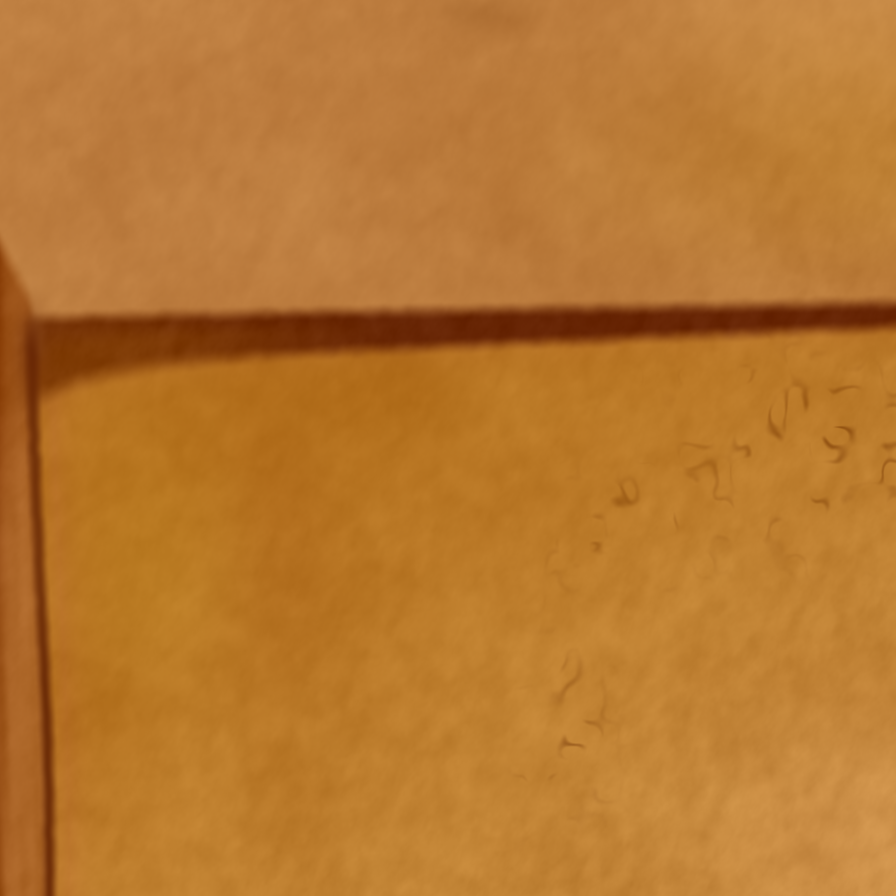
This texture is drawn by a Shadertoy shader. Its source:

```glsl
// Warm ochre plaster: an upper wall and a recessed panel, split by a tapering
// dark groove that meets a thin vertical seam and a narrow strip at the left.
// Edges are soft distance masks; mottling, grain and pits come from value noise.
#define WALL_COLOR   vec3(0.740, 0.490, 0.248)
#define PANEL_COLOR  vec3(0.708, 0.442, 0.112)
#define LIGHT_COLOR  vec3(0.765, 0.525, 0.222)
#define STRIP_COLOR  vec3(0.670, 0.395, 0.150)
#define GROOVE_DARK  vec3(0.400, 0.140, 0.012)
#define GROOVE_BROWN vec3(0.500, 0.235, 0.022)
#define EDGE_SOFT    0.0105
#define MOTTLE       0.075
#define GRAIN        0.070
#define PIT_DEPTH    0.150

float hash(vec2 p) {
    vec3 q = fract(vec3(p.xyx) * 0.1031);
    q += dot(q, q.yzx + 33.33);
    return fract((q.x + q.y) * q.z);
}

float noise(vec2 p) {
    vec2 i = floor(p), f = fract(p);
    f = f * f * (3.0 - 2.0 * f);
    return mix(mix(hash(i), hash(i + vec2(1, 0)), f.x),
               mix(hash(i + vec2(0, 1)), hash(i + vec2(1, 1)), f.x), f.y);
}

float fbm(vec2 p) {
    float sum = 0.0, amp = 0.5;
    for (int i = 0; i < 5; i++) {
        sum += amp * noise(p);
        p = mat2(0.8, 0.6, -0.6, 0.8) * p * 2.03 + 7.1;
        amp *= 0.5;
    }
    return sum;
}

// Soft round falloff, 1 at the centre
float blob(vec2 p, vec2 center, vec2 size) {
    vec2 d = (p - center) / size;
    return exp(-dot(d, d));
}

float softStep(float d, float width) {
    return smoothstep(-width, width, d);
}

void mainImage(out vec4 fragColor, in vec2 fragCoord) {
    vec2 uv = fragCoord / iResolution.xy;
    float x = uv.x, y = uv.y;
    float wobble = (noise(uv * 70.0) - 0.5) * 0.0025;
    float mottle = fbm(uv * 9.0 + 3.0) - 0.48;
    float grain = fbm(mat2(0.9, 0.35, -0.45, 0.9) * uv * vec2(62.0, 42.0)) - 0.48;

    // Upper wall: rosy at the left, more golden toward the right
    vec3 wall = WALL_COLOR;
    wall += vec3(-0.005, 0.000, -0.055) * blob(uv, vec2(1.0, 0.82), vec2(0.35, 0.13));
    wall += vec3(0.025, 0.030, 0.015) * blob(uv, vec2(0.95, 0.98), vec2(0.25, 0.10));
    wall -= vec3(0.060, 0.060, 0.050) * blob(uv, vec2(0.54, 0.985), vec2(0.05, 0.025));

    // Lower panel: deep ochre above, paler toward the lower right
    float paleness = smoothstep(0.20, 1.25, x * 0.70 + (0.62 - y) * 1.05);
    vec3 panel = mix(PANEL_COLOR, LIGHT_COLOR, paleness);
    panel += vec3(0.010, 0.024, 0.005) * blob(uv, vec2(0.17, 0.36), vec2(0.09, 0.13));
    panel -= vec3(0.015, 0.022, 0.010) * blob(uv, vec2(0.31, 0.40), vec2(0.06, 0.14));
    panel += vec3(0.035, 0.035, 0.060) * blob(uv, vec2(1.0, 0.06), vec2(0.22, 0.15));

    // Groove limits: nearly straight top, bottom sagging into the corner
    float grooveTop = 0.645 + 0.017 * x + wobble;
    float grooveBottom = 0.592 + 0.043 * x - 0.065 * exp(-12.0 * x) + wobble;
    float seamX = 0.055 - 0.019 * smoothstep(0.05, 0.64, y) + wobble * 0.6;

    // Rosy light along the panel rim
    float rim = exp(-abs(x - seamX - 0.022) * 75.0) + 0.65 * exp(-max(grooveBottom - y, 0.0) * 60.0);
    panel = mix(panel, vec3(0.720, 0.430, 0.165), 0.6 * min(rim, 1.0));

    // Small broken pits: fragments of noise contours, clustered on the right
    vec2 warp = uv + 0.010 * vec2(noise(uv * 45.0), noise(uv * 45.0 + 19.0));
    float contour = 1.0 - smoothstep(0.0, 0.16, abs(noise(warp * 48.0 + 4.0) - 0.5));
    float cluster = blob(uv, vec2(0.92, 0.50), vec2(0.13, 0.09))
                  + blob(uv, vec2(0.70, 0.40), vec2(0.07, 0.060))
                  + blob(uv, vec2(0.63, 0.16), vec2(0.040, 0.10));
    float pits = contour * smoothstep(0.52, 0.80, noise(uv * 36.0 + 11.0)) * min(cluster, 1.0);
    panel -= pits * PIT_DEPTH * vec3(1.0, 1.0, 0.6);

    vec3 col = mix(panel, wall, softStep(y - 0.5 * (grooveTop + grooveBottom), EDGE_SOFT));
    float roughness = mix(0.70, 1.35, paleness);
    col += mottle * MOTTLE * vec3(0.9, 1.1, 1.0) + grain * GRAIN * roughness * vec3(1.0, 1.0, 0.9);

    // Left strip with vertical streaks, ending in a faint slanted shoulder
    float streak = noise(vec2(x * 110.0 + y * 3.0, y * 5.0)) - 0.5;
    vec3 strip = STRIP_COLOR + streak * 0.06 + grain * 0.06;
    strip -= vec3(0.07, 0.08, 0.06) * exp(-x * 110.0);
    strip -= vec3(0.05, 0.06, 0.05) * smoothstep(0.35, 0.62, y);
    float shoulder = 0.728 - 1.85 * x;
    float stripMask = softStep(seamX - x, 0.008) * softStep(shoulder - y, 0.020);
    col = mix(col, strip, stripMask);

    // Horizontal groove, browner and blurrier at the left, darkest at the right
    float blur = EDGE_SOFT * mix(1.5, 1.0, smoothstep(0.08, 0.4, x));
    float grooveMask = softStep(grooveTop - y, EDGE_SOFT) * softStep(y - grooveBottom, blur)
                     * smoothstep(0.010, 0.060, x);
    float depth = (y - grooveBottom) / (grooveTop - grooveBottom);
    vec3 groove = mix(GROOVE_BROWN, GROOVE_DARK, smoothstep(0.10, 0.50, x));
    groove -= vec3(0.05, 0.05, 0.01) * smoothstep(0.45, 0.95, depth) * (1.0 - smoothstep(0.2, 0.5, x));
    col = mix(col, groove + grain * 0.07, grooveMask);

    // Vertical seam and the shaded pocket where it joins the groove
    float seam = 1.0 - smoothstep(0.0, 0.012, abs(x - seamX));
    seam *= 1.0 - smoothstep(0.60, 0.66, y);
    col = mix(col, vec3(0.40, 0.15, 0.015), seam * (0.80 + 0.3 * streak));
    col = mix(col, GROOVE_DARK, 0.50 * blob(uv, vec2(0.036, 0.605), vec2(0.016, 0.045)));

    fragColor = vec4(clamp(col, 0.0, 1.0), 1.0);
}
```
